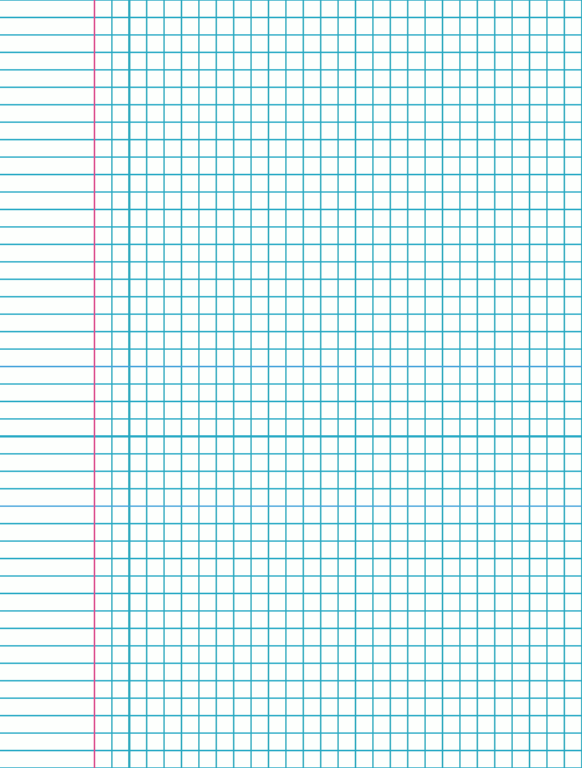
A Shadertoy shader for this pattern:

```glsl
const vec3 PAPER = vec3(0.992, 1.0, 0.992);
const vec3 ROW_INK = vec3(0.14, 0.66, 0.77);
const vec3 BLUE_ROW_INK = vec3(0.27, 0.64, 0.86);
const vec3 COLUMN_INK = vec3(0.17, 0.66, 0.74);
const vec3 MARGIN_INK = vec3(0.86, 0.30, 0.55);

// Lengths are fractions of the canvas height
const float ROWS = 44.0;
const float COLUMN_PITCH = 0.02266;
const float MARGIN_X = 0.1230;
const float THIN = 0.00186;
const float HEAVY = 0.0030;

const float HEAVY_ROW = 25.0;
const float HEAVY_COLUMN = 2.0;
const float BLUE_ROW_OFFSET = 4.0;

// Share of a filter window covered by a line of the given width
float lineCoverage(float dist, float width, float blur) {
    float upper = min(dist + 0.5 * blur, 0.5 * width);
    float lower = max(dist - 0.5 * blur, -0.5 * width);
    return clamp((upper - lower) / blur, 0.0, 1.0);
}

// Signed distance to the nearest line of an evenly spaced set
float repeatDistance(float position, float pitch) {
    return position - pitch * round(position / pitch);
}

float lineWidth(float index, float heavyIndex) {
    return index == heavyIndex ? HEAVY : THIN;
}

void mainImage(out vec4 fragColor, in vec2 fragCoord) {
    vec2 p = fragCoord / iResolution.y;
    float blur = 1.3 / iResolution.y;
    vec3 color = PAPER;

    // Vertical grid lines, only to the right of the margin
    float gridX = p.x - MARGIN_X;
    float column = round(gridX / COLUMN_PITCH);
    float columnWidth = lineWidth(column, HEAVY_COLUMN);
    float columnMask = lineCoverage(repeatDistance(gridX, COLUMN_PITCH), columnWidth, blur);
    color = mix(color, COLUMN_INK, columnMask * step(0.5, column));

    // Ruled rows across the full sheet, counted from the top
    float depth = 1.0 - p.y;
    float row = round(depth * ROWS);
    float rowWidth = lineWidth(row, HEAVY_ROW);
    float rowMask = lineCoverage(repeatDistance(depth, 1.0 / ROWS), rowWidth, blur);
    bool isBlueRow = abs(row - HEAVY_ROW) == BLUE_ROW_OFFSET;
    color = mix(color, isBlueRow ? BLUE_ROW_INK : ROW_INK, rowMask);

    // Margin rule
    color = mix(color, MARGIN_INK, lineCoverage(gridX, THIN, blur));

    fragColor = vec4(color, 1.0);
}
```
